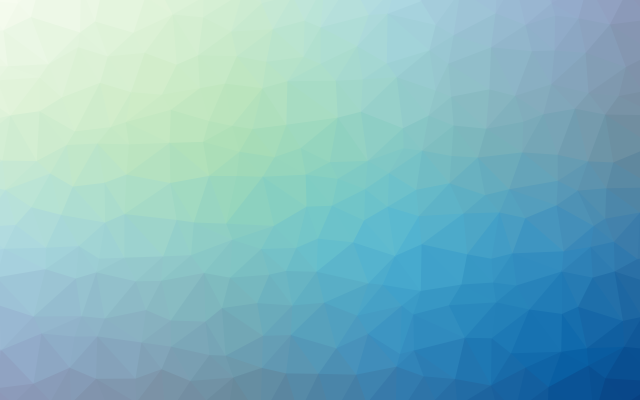
Reproduce this background procedurally as a WebGL 2 fragment shader.

```glsl
#version 300 es
precision highp float;

uniform vec2 u_resolution;
out vec4 fragColor;

// Mesh, in units of canvas height
const float CELL_SIZE = 0.0802;
const vec2 GRID_ORIGIN = vec2(0.018, 0.058);
const float JITTER = 0.72;

// Colour ramp, from pale mint to deep blue
const float ACROSS_DOWN_MIX = 0.5;
const int STOPS = 9;
const vec3 RAMP[STOPS] = vec3[STOPS](
    vec3(0.969, 0.988, 0.941), vec3(0.878, 0.953, 0.859),
    vec3(0.800, 0.922, 0.773), vec3(0.659, 0.867, 0.710),
    vec3(0.482, 0.800, 0.769), vec3(0.306, 0.702, 0.827),
    vec3(0.169, 0.549, 0.745), vec3(0.031, 0.408, 0.675),
    vec3(0.031, 0.251, 0.506));

// Linear RGB to white-normalised XYZ
const mat3 RGB_TO_XYZ = mat3(
    0.4339, 0.2126, 0.0178,
    0.3762, 0.7152, 0.1095,
    0.1899, 0.0722, 0.8727);

vec2 hash2(vec2 p) {
    vec2 s = vec2(dot(p, vec2(127.1, 311.7)), dot(p, vec2(269.5, 183.3)));
    return fract(sin(s) * 43758.5453);
}

float cross2(vec2 a, vec2 b) {
    return a.x * b.y - a.y * b.x;
}

// Cube-root XYZ: blending here is the same as blending in Lab
vec3 toPerceptual(vec3 rgb) {
    vec3 linear = pow((rgb + 0.055) / 1.055, vec3(2.4));
    return pow(RGB_TO_XYZ * linear, vec3(1.0 / 3.0));
}

vec3 toDisplay(vec3 c) {
    vec3 linear = max(inverse(RGB_TO_XYZ) * (c * c * c), 0.0);
    return clamp(1.055 * pow(linear, vec3(1.0 / 2.4)) - 0.055, 0.0, 1.0);
}

vec3 ramp(float t) {
    float s = clamp(t, 0.0, 1.0) * float(STOPS - 1);
    int i = min(int(s), STOPS - 2);
    return mix(toPerceptual(RAMP[i]), toPerceptual(RAMP[i + 1]), s - float(i));
}

// One ramp runs left to right, the other top to bottom
vec3 facetColor(vec2 gridPos) {
    vec2 p = gridPos * CELL_SIZE + GRID_ORIGIN;
    float across = p.x * u_resolution.y / u_resolution.x;
    return toDisplay(mix(ramp(across), ramp(1.0 - p.y), ACROSS_DOWN_MIX));
}

vec2 meshPoint(vec2 id) {
    return id + (hash2(id) - 0.5) * JITTER;
}

// Signed distance to the left of the edge a-b
float edgeDistance(vec2 p, vec2 a, vec2 b) {
    return cross2(normalize(b - a), p - a);
}

// Adds one counter-clockwise facet, weighted by its pixel coverage
void addFacet(vec2 p, vec2 a, vec2 b, vec2 c, float pixel, inout vec4 sum) {
    float inside = min(edgeDistance(p, a, b),
                       min(edgeDistance(p, b, c), edgeDistance(p, c, a)));
    float coverage = clamp(inside / pixel + 0.5, 0.0, 1.0);
    if (coverage > 0.0) {
        sum += coverage * vec4(facetColor((a + b + c) / 3.0), 1.0);
    }
}

void main() {
    vec2 p = (gl_FragCoord.xy / u_resolution.y - GRID_ORIGIN) / CELL_SIZE;
    float pixel = 1.0 / (u_resolution.y * CELL_SIZE);
    vec2 home = floor(p);
    vec4 sum = vec4(0.0);

    for (int y = -1; y <= 1; y++) {
        for (int x = -1; x <= 1; x++) {
            vec2 id = home + vec2(x, y);
            vec2 a = meshPoint(id);
            vec2 b = meshPoint(id + vec2(1.0, 0.0));
            vec2 c = meshPoint(id + vec2(1.0, 1.0));
            vec2 d = meshPoint(id + vec2(0.0, 1.0));

            // Delaunay diagonal: compare opposite angles with a half turn
            float sinSum = cross2(b - a, d - a) * dot(d - c, b - c)
                         + dot(b - a, d - a) * cross2(d - c, b - c);
            if (sinSum < 0.0) {
                addFacet(p, a, b, c, pixel, sum);
                addFacet(p, a, c, d, pixel, sum);
            } else {
                addFacet(p, a, b, d, pixel, sum);
                addFacet(p, b, c, d, pixel, sum);
            }
        }
    }
    fragColor = vec4(sum.rgb / max(sum.a, 0.001), 1.0);
}
```
